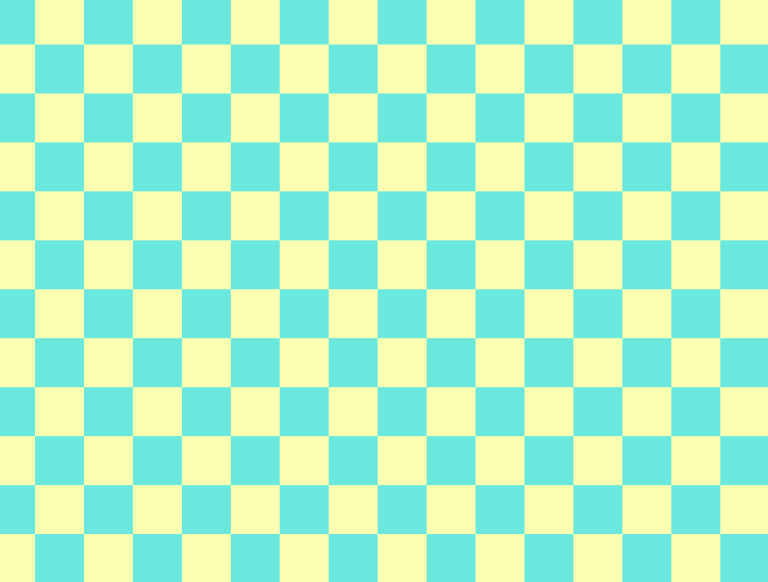
Give the GLSL for this pattern, as a WebGL 2 fragment shader.

```glsl
#version 300 es
precision highp float;
// Two-colour checkerboard of square cells, cropped by the canvas edges.
// A smoothed square wave runs along each axis; the product of the two
// waves gives the sign, and so the colour, of each cell.

uniform vec2 u_resolution;
out vec4 fragColor;

// +1 in even cells, -1 in odd cells, with a ramp one pixel wide between them
vec2 squareWave(vec2 p, float pixel) {
    vec2 edgeDistance = abs(mod(p - 0.5, 2.0) - 1.0) - 0.5;
    return clamp(2.0 * edgeDistance / pixel, -1.0, 1.0);
}

void main() {
    // Cell units: 15.69 squares span the canvas width
    float pixel = 15.69 / u_resolution.x;
    vec2 p = gl_FragCoord.xy * pixel + vec2(0.285, 0.02);

    // Cells whose column and row parities agree are cream
    vec2 wave = squareWave(p, pixel);
    float creamAmount = 0.5 + 0.5 * wave.x * wave.y;

    vec3 aqua = vec3(0.42, 0.91, 0.87);
    vec3 cream = vec3(0.98, 1.0, 0.70);
    fragColor = vec4(mix(aqua, cream, creamAmount), 1.0);
}
```
